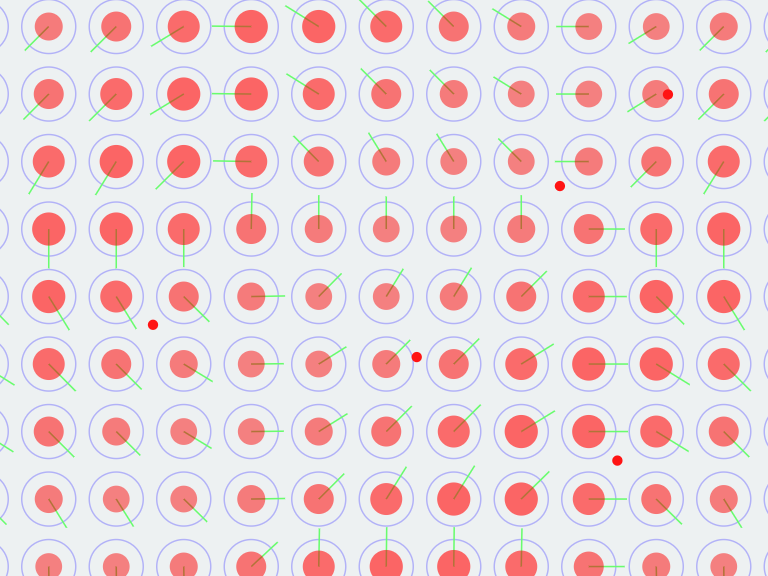
Give the GLSL for this pattern, as a WebGL 2 fragment shader.

```glsl
#version 300 es
precision highp float;
// A grid of ringed red discs, each with a green needle following a sine flow field.
// Lengths are in grid cells, rows counted downward; a diagonal wave swells the discs.
// Five small bright beads lie along a wandering path built from two harmonics.

uniform vec2 u_resolution;
out vec4 fragColor;

const float ROWS = 8.533; // grid cells over the canvas height

// Antialiased coverage of a signed distance
float cover(float dist) {
    return clamp(0.5 - dist * u_resolution.y / ROWS, 0.0, 1.0);
}

// Flow direction at a grid node; the slight detuning keeps it from vanishing
vec2 flowDirection(vec2 node) {
    float along = sin((node.y - 3.0) * 0.6261 + 0.0002);
    float rise = -sin((node.x - 8.0) * 0.6263);
    return normalize(vec2(along, -rise));
}

// Ring, disc and needle of one grid node
vec3 drawNode(vec3 color, vec2 p, vec2 node) {
    vec2 offset = p - node;
    float radius = length(offset);
    float swell = cos((node.x + node.y - 3.5) * 0.628319);

    // Ring
    color = mix(color, vec3(0.70, 0.70, 0.97), cover(abs(radius - 0.4) - 0.011));

    // Disc, larger and stronger at the crest of the wave
    float disc = cover(radius - 0.222 - 0.025 * swell);
    vec3 discColor = mix(vec3(0.97, 0.45, 0.45), vec3(0.985, 0.395, 0.395), swell);
    color = mix(color, discColor, disc);

    // Needle, olive where it crosses the disc
    vec2 dir = flowDirection(node);
    float reach = dot(offset, dir);
    float side = abs(dot(offset, vec2(-dir.y, dir.x)));
    float needle = max(side - 0.0115, max(reach - 0.533 - 0.053 * swell, -reach));
    vec3 needleColor = mix(vec3(0.41, 0.99, 0.43), vec3(0.70, 0.45, 0.22), disc);
    return mix(color, needleColor, cover(needle));
}

// Center of the n-th bead on its path
vec2 beadCenter(float n) {
    float turn = 1.25664 * n;
    return vec2(6.433 + 3.604 * cos(turn + 0.352) + 1.438 * cos(2.0 * turn - 2.034),
                1.111 + 1.356 * n + 0.267 * cos(turn - 2.256) + 0.340 * cos(2.0 * turn + 1.38));
}

void main() {
    vec2 p = gl_FragCoord.xy / u_resolution.y * ROWS;
    p = vec2(p.x - 0.722, ROWS - 0.393 - p.y);
    vec3 color = vec3(0.93, 0.945, 0.95);

    // Needles reach past their cells, so neighbors are drawn too
    vec2 nearest = floor(p + 0.5);
    for (int y = -1; y <= 1; y++) {
        for (int x = -1; x <= 1; x++) {
            color = drawNode(color, p, nearest + vec2(x, y));
        }
    }

    // Beads
    for (int n = 0; n < 5; n++) {
        float bead = length(p - beadCenter(float(n))) - 0.076;
        color = mix(color, vec3(1.0, 0.08, 0.08), cover(bead));
    }

    fragColor = vec4(color, 1.0);
}
```
